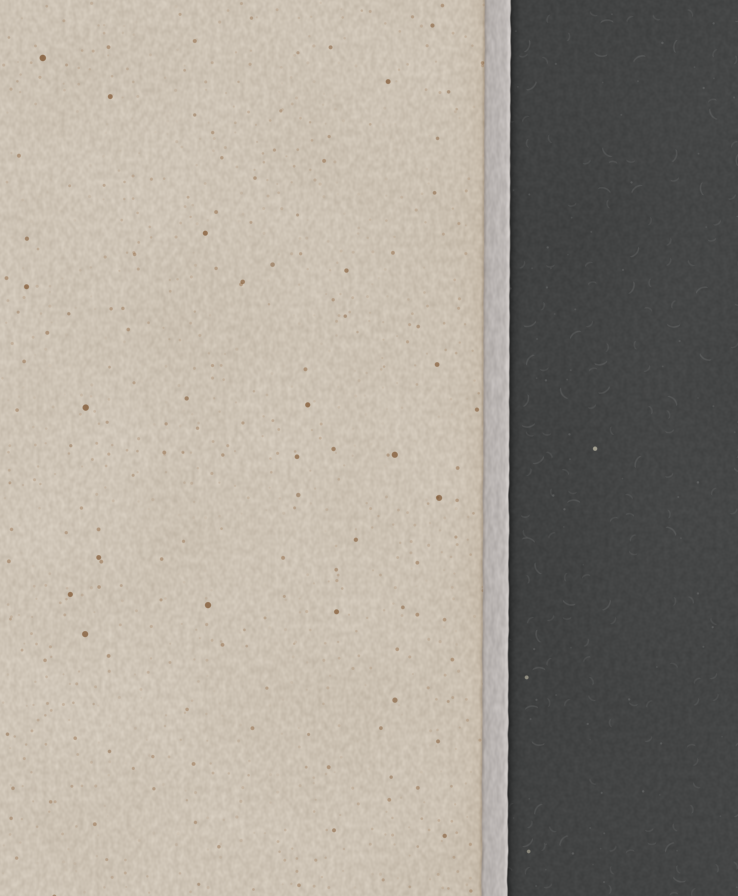
Give the GLSL for this texture, as a WebGL 2 fragment shader.

```glsl
#version 300 es
precision highp float;
// Speckled cream paper beside a charcoal board, parted by a pale raw card edge.
// Two slightly tilted lines split the canvas; gradient noise gives the grain,
// and jittered cell grids scatter the brown flecks, pale dust and fibres.

#define PAPER_LIGHT vec3(0.822, 0.784, 0.730)
#define PAPER_DARK  vec3(0.775, 0.732, 0.670)
#define FLECK_BROWN vec3(0.50, 0.33, 0.18)
#define CARD_GREY   vec3(0.715, 0.695, 0.685)
#define BOARD_DARK  vec3(0.252, 0.257, 0.257)
#define CARD_LEFT   0.5375
#define CARD_RIGHT  0.5665
#define EDGE_TILT   0.0035
#define GRAIN       0.050

uniform vec2 u_resolution;
out vec4 fragColor;

// Integer hash: two random values in 0..1 for each cell and seed
vec2 hash2(vec2 cell, float seed) {
  uvec2 q = uvec2(ivec2(cell) + 4096) * uvec2(1597u, 3812u) + uint(seed) * 7919u;
  uint n = (q.x ^ (q.y * 2971u)) * 747796u + 28913u;
  n = (n ^ (n >> 15)) * 739391u;
  n = (n ^ (n >> 13)) * 668265u;
  n ^= n >> 16;
  return vec2(float(n & 65535u), float(n >> 16)) / 65535.0;
}

float cornerSlope(vec2 cell, vec2 offset) {
  float angle = 6.2832 * hash2(cell, 1.0).x;
  return dot(vec2(cos(angle), sin(angle)), offset);
}

// Gradient noise, roughly -0.7 to 0.7
float noise(vec2 p) {
  vec2 i = floor(p), f = fract(p);
  vec2 w = f * f * f * (f * (f * 6.0 - 15.0) + 10.0);
  vec2 r = vec2(1.0, 0.0);
  float low = mix(cornerSlope(i, f), cornerSlope(i + r, f - r), w.x);
  float high = mix(cornerSlope(i + r.yx, f - r.yx), cornerSlope(i + 1.0, f - 1.0), w.x);
  return mix(low, high, w.y);
}

// Round flecks, at most one per cell, with varied size and strength
float flecks(vec2 p, float cells, float radius, float chance, float seed) {
  vec2 cell = floor(p * cells);
  vec2 pick = hash2(cell, seed);
  vec2 centre = (cell + 0.15 + 0.7 * hash2(cell, seed + 1.0)) / cells;
  float size = radius * mix(0.65, 1.15, pick.y);
  float soft = max(0.0009, 0.8 / u_resolution.y);
  float d = length(p - centre) - size;
  return step(pick.x, chance) * mix(0.45, 1.0, pick.y) * (1.0 - smoothstep(-soft, soft, d));
}

// Short bent hairs, at most one per cell
float fibres(vec2 p, float cells, float chance, float seed) {
  vec2 cell = floor(p * cells);
  vec2 pick = hash2(cell, seed);
  vec2 q = fract(p * cells) - 0.3 - 0.4 * hash2(cell, seed + 1.0);
  float angle = 6.2832 * pick.y;
  q = mat2(cos(angle), sin(angle), -sin(angle), cos(angle)) * q;
  q.y += 1.8 * q.x * q.x;
  float d = length(vec2(max(abs(q.x) - 0.16, 0.0), q.y)) / cells;
  return step(pick.x, chance) * (1.0 - smoothstep(0.0, 0.0018, d));
}

vec3 paper(vec2 p, float gap) {
  float cloud = noise(p * 7.0) + 0.6 * noise(p * 19.0 + 5.0);
  float shade = 0.30 + 0.35 * p.x + 0.30 * cloud;
  vec3 col = mix(PAPER_LIGHT, PAPER_DARK, clamp(shade, 0.0, 1.0));
  // Mottled pulp, stretched a little along the vertical
  float grain = noise(p * vec2(150.0, 105.0)) + 0.7 * noise(p * vec2(290.0, 210.0));
  col += GRAIN * grain * vec3(0.95, 1.0, 1.05);
  // Dense faint flecks first, then fewer and stronger ones
  float cluster = smoothstep(-0.5, 0.4, noise(p * 9.0 + 20.0));
  col = mix(col, FLECK_BROWN + 0.10, 0.33 * cluster * flecks(p, 62.0, 0.0015, 0.42, 11.0));
  col = mix(col, FLECK_BROWN + 0.06, 0.50 * flecks(p, 31.0, 0.0019, 0.30, 23.0));
  col = mix(col, FLECK_BROWN, 0.75 * flecks(p + 0.013, 19.0, 0.0025, 0.17, 37.0));
  col = mix(col, FLECK_BROWN - 0.03, 0.92 * flecks(p + 0.03, 10.0, 0.0037, 0.20, 53.0));
  // Warm falloff toward the card
  col -= vec3(0.022, 0.030, 0.038) * exp(-gap / 0.016);
  return col;
}

vec3 card(vec2 p, float across) {
  float grain = noise(p * vec2(170.0, 55.0)) + 0.7 * noise(p * vec2(330.0, 150.0));
  vec3 col = CARD_GREY + 0.055 * grain;
  col += 0.025 * smoothstep(0.2, 0.8, across);
  return col + 0.06 * smoothstep(0.80, 0.95, across);
}

vec3 board(vec2 p, float gap) {
  float grain = noise(p * vec2(150.0, 120.0)) + 0.7 * noise(p * 290.0);
  vec3 col = BOARD_DARK + 0.010 * noise(p * 6.0 + 9.0) + 0.024 * grain;
  col += 0.016 * smoothstep(0.0, 0.22, gap);
  col += 0.060 * fibres(p, 26.0, 0.28, 71.0) + 0.045 * fibres(p + 0.4, 43.0, 0.25, 83.0);
  col += 0.10 * flecks(p, 48.0, 0.0011, 0.14, 97.0);
  col += vec3(0.38, 0.36, 0.30) * flecks(p, 13.0, 0.0021, 0.07, 109.0);
  // Contact shadow beside the card
  return col * (1.0 - 0.50 * exp(-gap / 0.0045));
}

void main() {
  vec2 p = gl_FragCoord.xy / u_resolution.y;
  float soft = max(0.0012, 0.75 / u_resolution.y);
  float wobble = 0.0011 * noise(vec2(p.y * 28.0, 3.0));
  float leftGap = p.x - CARD_LEFT - EDGE_TILT * p.y - wobble;
  float rightGap = p.x - CARD_RIGHT - EDGE_TILT * p.y - wobble - 0.0008 * noise(vec2(p.y * 75.0, 8.0));
  float across = leftGap / (CARD_RIGHT - CARD_LEFT);

  vec3 col = mix(paper(p, max(-leftGap, 0.0)), card(p, across), smoothstep(-soft, soft, leftGap));
  // Thin brown crease where paper meets card
  col -= vec3(0.09, 0.10, 0.11) * exp(-pow(leftGap / 0.0022, 2.0));
  col = mix(col, board(p, max(rightGap, 0.0)), smoothstep(-soft, soft, rightGap));
  fragColor = vec4(clamp(col, 0.0, 1.0), 1.0);
}
```
